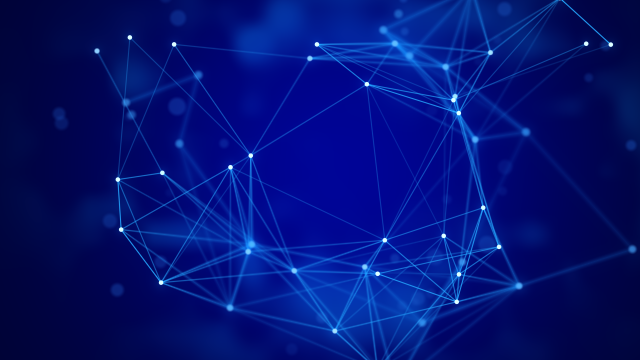
Write a Shadertoy shader that draws this background.

```glsl
// Glowing network of linked nodes with depth blur over a deep blue vignette.
#define NODE_COUNT 50
#define BOKEH_COUNT 34
#define REACH 0.48
#define HALO_WIDTH 0.05
#define LINE_HALF_WIDTH 0.0015
#define DOT_RADIUS 0.0062
#define MAX_BLUR 0.010
#define KEEP_LINKS 0.54
#define RING_CENTRE vec2(1.0, 0.55)
#define RING_SIZE vec2(0.58, 0.42)
#define EDGE_BLUE vec3(0.0, 0.012, 0.18)
#define CORE_BLUE vec3(0.0, 0.015, 0.59)

vec3 hash31(float n) {
    vec3 p = fract(vec3(n) * vec3(0.1031, 0.1030, 0.0973) + 0.137);
    p += dot(p, p.yzx + 33.33);
    return fract((p.xxy + p.yzz) * p.zyx);
}

float valueNoise(vec2 p) {
    vec2 cell = floor(p), f = fract(p);
    f = f * f * (3.0 - 2.0 * f);
    float n = cell.x + cell.y * 57.0 + 400.0;
    return mix(mix(hash31(n).x, hash31(n + 1.0).x, f.x),
               mix(hash31(n + 57.0).x, hash31(n + 58.0).x, f.x), f.y);
}

// Position in xy, depth blur (0 sharp, 1 soft) in z and id in w, clumped along a ring.
vec4 makeNode(float id) {
    vec3 h = hash31(id * 3.7 + 11.0);
    float angle = 6.2832 * fract(id * 0.618034) + 0.5 * (h.y - 0.5);
    angle += 0.2 * sin(3.0 * angle + 0.6);
    float radius = mix(0.45, 1.5, h.x);
    vec2 pos = RING_CENTRE + radius * RING_SIZE * vec2(cos(angle), sin(angle));
    return vec4(pos, max(0.0, h.z - 0.42) / 0.58, id);
}

float coverage(float dist, float halfWidth, float blur) {
    return 1.0 - smoothstep(halfWidth - blur, halfWidth + blur, dist);
}

void mainImage(out vec4 fragColor, in vec2 fragCoord) {
    vec2 uv = fragCoord / iResolution.y;
    float aspect = iResolution.x / iResolution.y;
    float pixel = 0.65 / iResolution.y;

    // Backdrop: bright core, dark corners
    vec2 fromCore = uv - vec2(0.53 * aspect, 0.53);
    vec3 col = mix(EDGE_BLUE, CORE_BLUE, exp(-2.1 * dot(fromCore, fromCore)));

    // Smoky haze gathered along the ring
    float ringDist = length((uv - RING_CENTRE) / RING_SIZE) - 1.0;
    float smoke = 0.62 * valueNoise(uv * 5.5) + 0.38 * valueNoise(uv * 11.3 + 7.1);
    float haze = exp(-5.0 * ringDist * ringDist) * smoothstep(0.4, 0.85, smoke);
    col += haze * vec3(0.015, 0.19, 0.2);

    // Faint out-of-focus discs
    for (int i = 0; i < BOKEH_COUNT; i++) {
        vec4 disc = makeNode(float(i) + 100.0);
        vec3 h = hash31(float(i) + 300.0);
        float radius = mix(0.01, 0.024, h.x * h.x);
        float cover = coverage(length(uv - disc.xy), radius, 0.005 + pixel);
        col = mix(col, vec3(0.12, 0.38, 0.82), cover * mix(0.1, 0.4, h.y));
    }

    // Keep only the nodes whose links can touch this spot
    vec4 nodes[NODE_COUNT];
    int count = 0;
    for (int i = 0; i < NODE_COUNT; i++) {
        vec4 node = makeNode(float(i));
        if (length(uv - node.xy) < REACH + HALO_WIDTH) {
            nodes[count] = node;
            count++;
        }
    }

    // Links between close nodes, blur varying along each link
    float glow = 0.0;
    for (int i = 0; i < count; i++) {
        vec4 a = nodes[i];
        vec2 rel = uv - a.xy;
        for (int j = i + 1; j < count; j++) {
            vec4 ab = nodes[j] - a;
            float len = length(ab.xy);
            float t = clamp(dot(rel, ab.xy) / (len * len), 0.0, 1.0);
            float dist = length(rel - ab.xy * t);
            if (len > REACH || abs(ab.z) > 0.6 || dist > HALO_WIDTH) continue;
            vec3 h = hash31(a.w * 61.0 + nodes[j].w + 900.0);
            if (h.x > KEEP_LINKS) continue;
            float soft = a.z + ab.z * t;
            float cover = coverage(dist, LINE_HALF_WIDTH + 0.003 * soft, pixel + MAX_BLUR * soft);
            float fade = smoothstep(REACH, 0.5 * REACH, len) * 0.65 + 0.35;
            float alpha = fade * mix(0.5, 1.0, h.y) * mix(0.95, 0.4, sqrt(soft));
            vec3 tint = mix(vec3(0.14, 0.64, 0.98), vec3(0.06, 0.46, 0.9), soft);
            col = mix(col, tint, cover * alpha);
            float halo = 1.0 - dist / HALO_WIDTH;
            glow += halo * halo * fade * (0.3 + soft);
        }
    }
    col += glow * vec3(0.001, 0.016, 0.018);

    // Node dots, white when sharp and blue when soft
    for (int i = 0; i < count; i++) {
        vec4 node = nodes[i];
        float dist = length(uv - node.xy);
        float cover = coverage(dist, DOT_RADIUS + 0.005 * node.z, pixel + 0.005 * node.z);
        vec3 tint = mix(vec3(0.88, 0.97, 1.0), vec3(0.2, 0.58, 0.95), sqrt(node.z));
        col = mix(col, tint, cover * mix(0.98, 0.5, node.z));
        col += vec3(0.01, 0.1, 0.12) * exp(-dist * 90.0) * (1.0 - node.z);
    }

    fragColor = vec4(clamp(col, 0.0, 1.0), 1.0);
}
```
